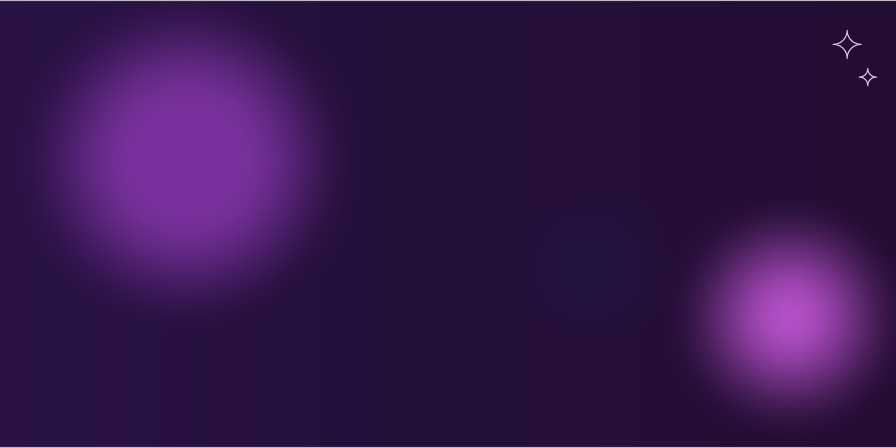
Write a WebGL 1 fragment shader that draws this background.

```glsl
precision highp float;
// Dark violet backdrop with a large purple glow, a small pink glow and a faint
// blue haze, two outlined four-point sparkles and pale lines along the top and
// bottom edges. Glows are radial falloffs; sparkles are concave-arc distances.
uniform vec2 u_resolution;

const vec3 BASE_LEFT = vec3(0.163, 0.070, 0.275);
const vec3 BASE_MIDDLE = vec3(0.145, 0.060, 0.232);
const vec3 BASE_RIGHT = vec3(0.140, 0.050, 0.200);
const vec3 PURPLE = vec3(0.470, 0.190, 0.610);
const vec3 PINK = vec3(0.700, 0.310, 0.780);
const vec3 HAZE = vec3(0.135, 0.078, 0.255);
const vec3 STROKE = vec3(0.880, 0.840, 0.900);
const vec3 BORDER = vec3(0.750, 0.730, 0.770);

// Soft disc: 1 within the inner radius, fading to 0 at the outer radius.
float glow(vec2 p, vec2 center, float inner, float outer) {
  return 1.0 - smoothstep(inner, outer, length(p - center));
}

// Signed distance to a four-point star bounded by quarter circles.
float starDistance(vec2 p, float radius) {
  vec2 q = abs(p);
  float far = max(q.x, q.y);
  if (far > radius) return length(vec2(far - radius, min(q.x, q.y)));
  return radius - length(q - radius);
}

// Antialiased coverage of a shape from its signed distance.
float coverage(float d, float pixel) {
  return clamp(0.5 - d / pixel, 0.0, 1.0);
}

float sparkle(vec2 p, vec2 center, float radius, float pixel) {
  float halfWidth = 0.0013;
  return coverage(abs(starDistance(p - center, radius)) - halfWidth, pixel);
}

void main() {
  // Height spans 0..1; width spans 0..2 on a two-to-one canvas.
  float pixel = 1.0 / u_resolution.y;
  vec2 p = gl_FragCoord.xy * pixel;
  float across = gl_FragCoord.x / u_resolution.x;

  // Backdrop gradient
  vec3 color = mix(BASE_LEFT, BASE_MIDDLE, smoothstep(0.0, 0.45, across));
  color = mix(color, BASE_RIGHT, smoothstep(0.5, 1.0, across));

  // Glows
  color = mix(color, HAZE, 0.8 * glow(p, vec2(1.323, 0.406), 0.0, 0.20));
  color = mix(color, PURPLE, glow(p, vec2(0.417, 0.643), 0.11, 0.39));
  color = mix(color, PINK, glow(p, vec2(1.763, 0.292), 0.0, 0.285));

  // Sparkles
  float stars = max(sparkle(p, vec2(1.891, 0.901), 0.031, pixel),
                    sparkle(p, vec2(1.937, 0.828), 0.019, pixel));
  color = mix(color, STROKE, stars);

  // Top and bottom edge lines
  float edgeDistance = min(p.y, 1.0 - p.y);
  color = mix(color, BORDER, coverage(edgeDistance - 0.0024, pixel));

  gl_FragColor = vec4(color, 1.0);
}
```
